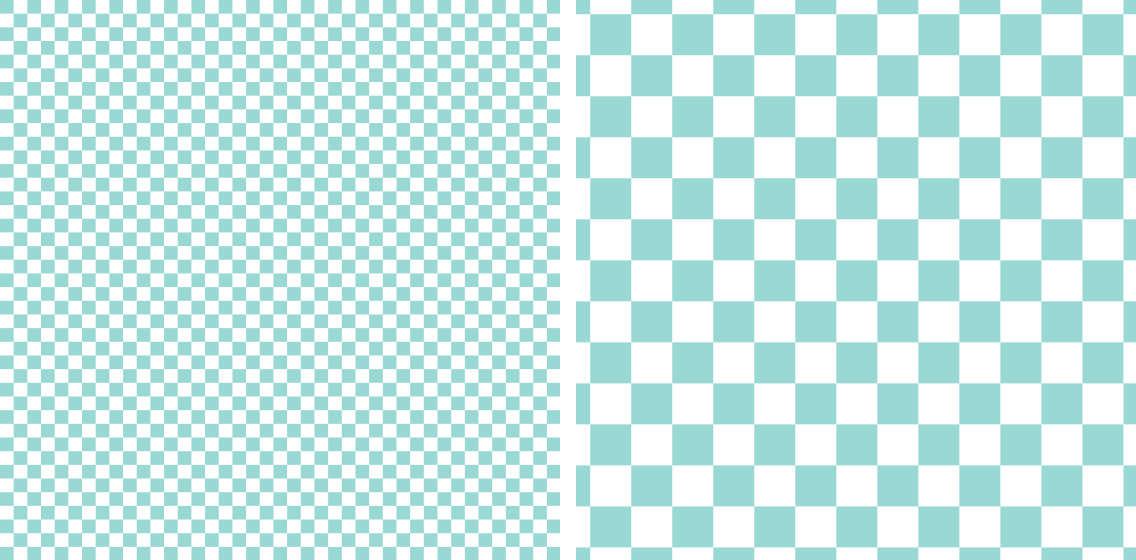
Left: the whole. Right: its middle third, enlarged.
A three.js fragment shader for this pattern:

```glsl
// Fine checkerboard of teal and white squares, laid out from the top left corner.
varying vec2 vUv;

const float CELLS = 40.96; // squares across and down; the last ones are slightly cut
const vec3 TEAL = vec3(0.603, 0.849, 0.832);
const vec3 WHITE = vec3(1.0);

// Integral of a square wave that is +1 on even cells and -1 on odd cells.
vec2 waveIntegral(vec2 x) {
  return 1.0 - abs(mod(x, 2.0) - 1.0);
}

// Square wave averaged over a box of the given width, for smooth edges.
vec2 filteredWave(vec2 x, vec2 width) {
  return (waveIntegral(x + 0.5 * width) - waveIntegral(x - 0.5 * width)) / width;
}

void main() {
  vec2 cell = vec2(vUv.x, 1.0 - vUv.y) * CELLS;
  vec2 footprint = max(fwidth(cell), vec2(0.001));

  // Cells of equal parity are teal, the others white.
  vec2 wave = filteredWave(cell, footprint);
  float coverage = 0.5 + 0.5 * wave.x * wave.y;

  gl_FragColor = vec4(mix(WHITE, TEAL, coverage), 1.0);
}
```
